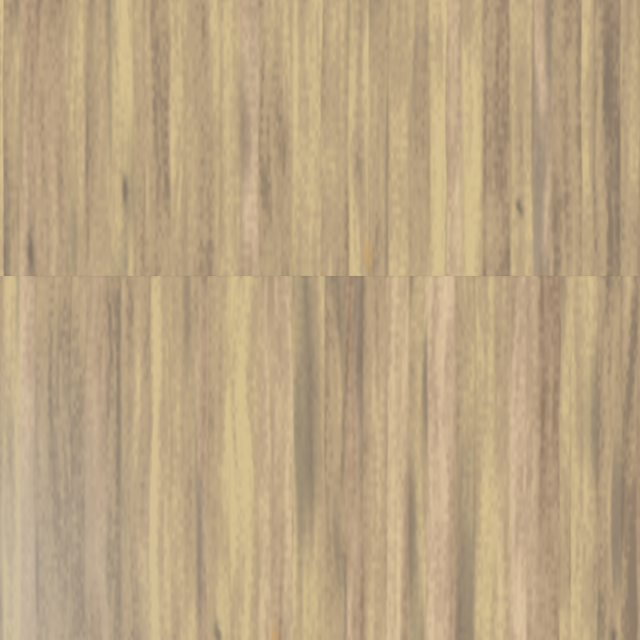
Reproduce this texture procedurally as a Shadertoy shader.

```glsl
#define STRIPS 30.0
#define SEAM_Y 0.568
#define EDGE_JITTER 0.7
#define JOINT_SHADE 0.05
#define GRAIN_CONTRAST 0.56
#define TONE_SPREAD 0.52
#define PORE_CONTRAST 0.26
#define STREAKED_SHARE 0.38
#define KNOTS 7
#define HAZE 0.42

const vec3 UMBER = vec3(0.57, 0.495, 0.415);
const vec3 TAN   = vec3(0.73, 0.64, 0.505);
const vec3 GOLD  = vec3(0.84, 0.755, 0.565);
const vec3 ROSE  = vec3(0.73, 0.62, 0.52);
const vec3 SMOKE = vec3(0.46, 0.42, 0.38);
const vec3 AMBER = vec3(0.82, 0.65, 0.38);
const vec3 GLARE = vec3(0.77, 0.75, 0.71);

float hash(vec2 p) {
    return fract(sin(dot(p, vec2(127.1, 311.7))) * 43758.5453);
}

float noise(vec2 p) {
    vec2 i = floor(p), f = fract(p);
    f = f * f * (3.0 - 2.0 * f);
    return mix(mix(hash(i), hash(i + vec2(1, 0)), f.x),
               mix(hash(i + vec2(0, 1)), hash(i + vec2(1, 1)), f.x), f.y);
}

// Colour of one wooden strip, with its own tone, lean and grain
vec3 stripColor(float id, float row, vec2 p) {
    vec2 key = vec2(id, row * 57.0);
    float tone = hash(key + 3.1);
    float leaning = step(0.72, hash(key + 7.7)) * (1.0 - row);
    float lean = mix(0.012, 0.13, leaning) * (hash(key + 1.3) - 0.6);
    float bend = 0.012 * noise(vec2(p.y * 5.0, id));
    vec2 q = vec2(p.x + lean * p.y + bend, p.y) + 9.0 * hash(key + 5.9);

    float bands = noise(q * vec2(75.0, 2.4));
    float fibres = noise(q * vec2(170.0, 10.0));
    float pores = noise(q * vec2(210.0, 95.0));
    float clouds = noise(q * vec2(20.0, 8.0));

    float t = 0.51 + TONE_SPREAD * (tone - 0.5)
            + GRAIN_CONTRAST * (bands - 0.5)
            + 0.32 * (fibres - 0.5) + PORE_CONTRAST * (pores - 0.5)
            + 0.26 * (clouds - 0.5);
    vec3 color = mix(UMBER, TAN, smoothstep(-0.1, 0.5, t));
    color = mix(color, GOLD, smoothstep(0.42, 1.0, t));

    // Some strips are reddish, others carry dark heartwood streaks
    float reddish = smoothstep(0.5, 0.9, hash(key + 11.3));
    color = mix(color, ROSE + 0.26 * (t - 0.45), 0.6 * reddish);
    float streaked = step(1.0 - STREAKED_SHARE, hash(key + 17.9));
    float streak = smoothstep(0.5, 0.95, noise(q * vec2(62.0, 4.0) + 31.0));
    return mix(color, SMOKE, 0.55 * streaked * streak);
}

void mainImage(out vec4 fragColor, in vec2 fragCoord) {
    vec2 p = fragCoord / iResolution.xy;
    float pixel = 1.0 / iResolution.y;
    float row = step(SEAM_Y, p.y);

    // Two neighbouring strips blended over a joint of varying softness
    float s = p.x * STRIPS + 0.1 * (noise(vec2(p.x * STRIPS, p.y * 6.0)) - 0.5);
    float joint = floor(s + 0.5);
    float offset = (hash(vec2(joint, row + 21.0)) - 0.5) * EDGE_JITTER;
    float d = s - joint - offset;
    float soft = mix(0.06, 0.15, hash(vec2(joint, row + 63.0)));
    soft = max(soft, STRIPS * pixel);
    vec3 color = mix(stripColor(joint - 1.0, row, p),
                     stripColor(joint, row, p), smoothstep(-soft, soft, d));
    float broken = smoothstep(0.3, 0.8, noise(vec2(joint * 7.0, p.y * 9.0)));
    color *= 1.0 - JOINT_SHADE * broken * exp(-d * d / (soft * soft));

    // Small elongated knots, every third one amber
    for (int k = 0; k < KNOTS; k++) {
        float n = float(k);
        vec2 center = vec2(fract(0.34 + 0.618 * n), hash(vec2(n, 42.0)));
        vec2 size = vec2(0.005, mix(0.012, 0.032, hash(vec2(n, 8.0))));
        vec2 r = (p - center) / size;
        r.x += 0.35 * r.y + 0.8 * (noise(p * 90.0) - 0.5);
        vec3 knot = k % 3 == 2 ? AMBER : SMOKE * 0.85;
        color = mix(color, knot, 0.6 * exp(-dot(r, r)));
    }

    // Very faint shadow where the two rows of boards meet
    float seam = (p.y - SEAM_Y) / max(0.002, pixel);
    color *= 1.0 - 0.03 * exp(-seam * seam);

    // Pale glare in the lower left corner
    vec2 glare = (p - vec2(0.0, 0.08)) / vec2(0.22, 0.34);
    color = mix(color, GLARE, HAZE * exp(-dot(glare, glare)));

    fragColor = vec4(color, 1.0);
}
```
